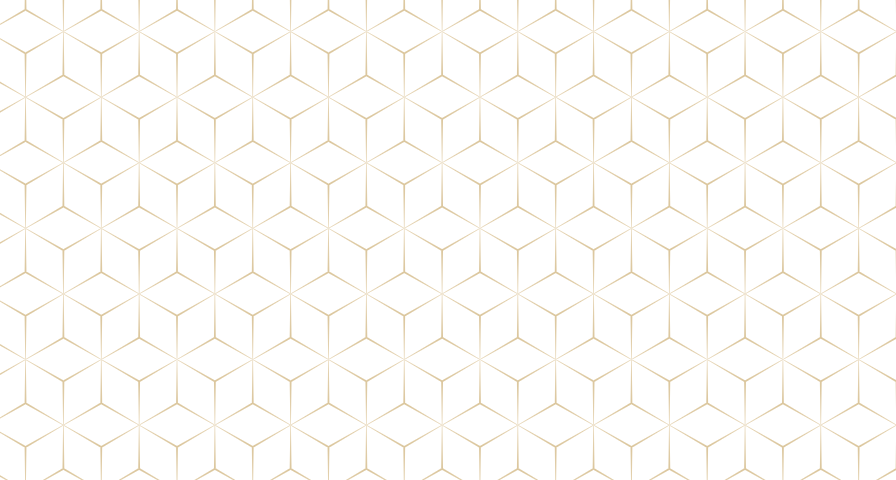
Reproduce this pattern procedurally as a Shadertoy shader.

```glsl
// Thin gold rhombus lattice of tumbling cubes on white, with tapered strokes.

// Offset from p to the nearest hub of a triangular lattice with unit spacing.
vec2 nearestHub(vec2 p) {
    vec2 period = vec2(1.0, sqrt(3.0));
    vec2 a = mod(p + 0.5 * period, period) - 0.5 * period;
    vec2 b = mod(p, period) - 0.5 * period;
    return dot(a, a) < dot(b, b) ? a : b;
}

// Box-filtered coverage of a stroke, stable below one pixel of width.
float strokeCoverage(float dist, float halfWidth, float pixel) {
    return clamp((halfWidth - dist) / pixel + 0.5, 0.0, 1.0)
         - clamp((-halfWidth - dist) / pixel + 0.5, 0.0, 1.0);
}

void mainImage(out vec4 fragColor, in vec2 fragCoord) {
    // Lattice units: 11.83 hubs across the canvas
    float pixel = 11.83 / iResolution.x;
    vec2 p = (fragCoord - 0.5 * iResolution.xy) * pixel - vec2(0.422, 0.154);

    // Six spokes per hub, folded into one quadrant
    vec2 q = abs(nearestHub(p));
    vec2 slanted = vec2(0.866, 0.5);
    float alongSlant = dot(q, slanted);
    float along = max(q.y, alongSlant);
    float dist = q.y > alongSlant ? q.x : abs(q.x * slanted.y - q.y * slanted.x);

    // Spokes swell from the hub to the three-way joints
    float t = clamp(along * sqrt(3.0), 0.0, 1.0);
    float line = strokeCoverage(dist, mix(0.004, 0.0122, t), pixel);

    // Gold, slightly paler at the hubs
    vec3 gold = mix(vec3(0.90, 0.83, 0.70), vec3(0.86, 0.78, 0.62), t);
    fragColor = vec4(mix(vec3(1.0), gold, line), 1.0);
}
```
